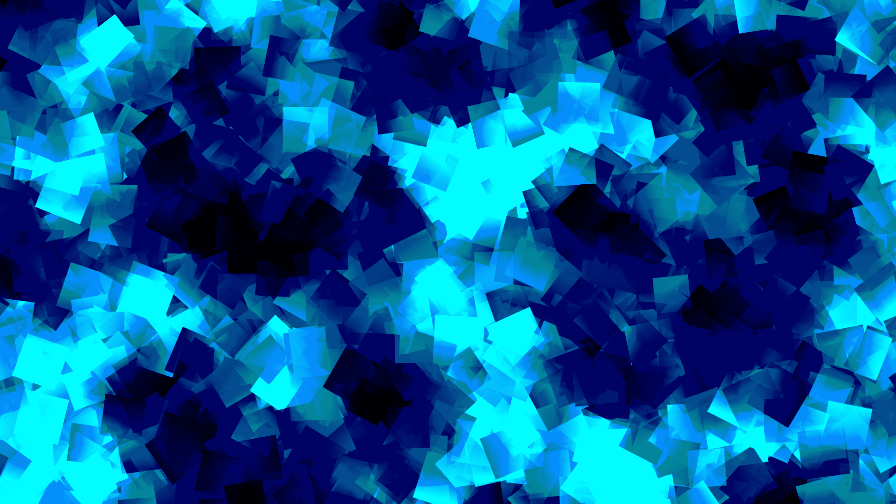
This background is drawn by a Shadertoy shader. Its source:

```glsl
// Overlapping rotated squares in black, navy, teal, azure and cyan.
// Layers of jittered grid cells each paint one fading square into a scalar
// tone; the tone follows layered sines and is turned into colour at the end.

const int   LAYERS      = 7;
const float CELL        = 0.080;              // grid pitch, in canvas heights
const vec2  HALF_SIZE   = vec2(0.034, 0.050); // smallest and largest half side
const int   WAVES       = 9;
const float WAVE_FREQ   = 6.5;                // lowest wave, radians per height
const float WAVE_STEP   = 1.9;                // frequency gain per wave
const float FIELD_GAIN  = 0.88;               // strength of the large patches
const float TONE_JITTER = 2.5;                // tone spread between squares
const float TONE_SLOPE  = 1.1;                // tone change across a square
const float MIN_OPACITY = 0.18;               // opacity at the faded side
const float CONTRAST    = 1.7;

const vec3 BLACK = vec3(0.00, 0.00, 0.02);
const vec3 NAVY  = vec3(0.00, 0.01, 0.39);
const vec3 BLUE  = vec3(0.01, 0.30, 0.56);
const vec3 TEAL  = vec3(0.01, 0.52, 0.61);
const vec3 AZURE = vec3(0.02, 0.56, 0.98);
const vec3 CYAN  = vec3(0.01, 0.99, 1.00);

vec4 hash4(vec3 p) {
    vec4 q = fract(p.xyzx * vec4(0.1031, 0.1030, 0.0973, 0.1099));
    q += dot(q, q.wzxy + 33.33);
    return fract((q.xxyz + q.yzzw) * q.zywx);
}

mat2 rotation(float angle) {
    float c = cos(angle), s = sin(angle);
    return mat2(c, -s, s, c);
}

// Broad light and dark patches: sines in golden-angle directions, unit variance.
float patches(vec2 p) {
    float sum = 0.0;
    for (int i = 0; i < WAVES; i++) {
        float k = float(i);
        vec2 dir = vec2(cos(k * 2.4 + 0.5), sin(k * 2.4 + 0.5));
        sum += sin(dot(p, dir) * (WAVE_FREQ + WAVE_STEP * k) + k * k * 1.7 + 0.8);
    }
    return sum * inversesqrt(0.5 * float(WAVES));
}

float boxDistance(vec2 p, float halfSide) {
    vec2 d = abs(p) - halfSide;
    return length(max(d, 0.0)) + min(max(d.x, d.y), 0.0);
}

float linearStep(float a, float b, float x) {
    return clamp((x - a) / (b - a), 0.0, 1.0);
}

vec3 palette(float t) {
    vec3 c = mix(BLACK, NAVY, linearStep(0.03, 0.17, t));
    c = mix(c, BLUE,  linearStep(0.33, 0.49, t));
    c = mix(c, TEAL,  linearStep(0.55, 0.66, t));
    c = mix(c, AZURE, linearStep(0.70, 0.78, t));
    return mix(c, CYAN, linearStep(0.82, 0.91, t));
}

// Paints one layer of squares over the tone so far.
float paintLayer(float tone, vec2 p, float layer, float pixel) {
    // Turn and shift each grid so that the layers do not line up.
    mat2 turn = rotation(layer * 0.9);
    vec2 g = turn * p / CELL + layer * vec2(17.37, 9.61) + 50.0;
    vec2 home = floor(g);
    for (int j = -1; j <= 1; j++)
    for (int i = -1; i <= 1; i++) {
        vec2 id = home + vec2(i, j);
        vec4 rnd = hash4(vec3(id, layer * 7.0 + 3.0));
        vec4 look = hash4(vec3(id.yx + 31.0, layer * 5.0 + 11.0));

        vec2 offset = (g - id - rnd.xy) * CELL;
        float halfSide = mix(HALF_SIZE.x, HALF_SIZE.y, rnd.z);
        vec2 q = rotation(rnd.w * 6.2832) * offset;
        float cover = 1.0 - smoothstep(-0.5 * pixel, 0.5 * pixel, boxDistance(q, halfSide));
        if (cover <= 0.0) continue;

        // Tone comes from the square's centre; opacity fades along its own axis.
        float along = clamp(0.5 + 0.5 * q.y / halfSide, 0.0, 1.0);
        vec2 centre = p - offset * turn;
        float own = FIELD_GAIN * patches(centre) + TONE_JITTER * (look.x - 0.5);
        own += TONE_SLOPE * (look.y - 0.5) * 2.0 * (along - 0.5);
        float opacity = mix(MIN_OPACITY, mix(0.7, 1.0, look.z), along);
        tone = mix(tone, own, cover * opacity);
    }
    return tone;
}

void mainImage(out vec4 fragColor, in vec2 fragCoord) {
    vec2 p = fragCoord / iResolution.y;
    float pixel = 1.2 / iResolution.y;

    float tone = FIELD_GAIN * patches(p);
    for (int i = 0; i < LAYERS; i++)
        tone = paintLayer(tone, p, float(i), pixel);

    // The logistic curve spreads the tones evenly over the palette.
    float t = 1.0 / (1.0 + exp(-CONTRAST * tone));
    fragColor = vec4(palette(t), 1.0);
}
```
